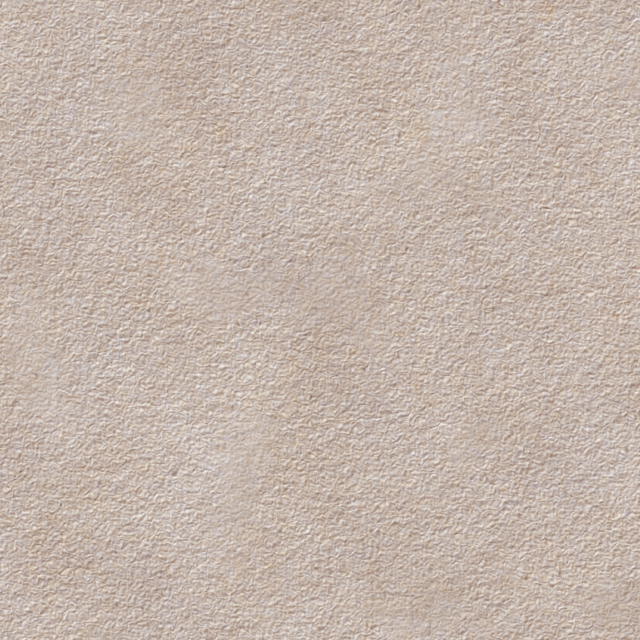
Reproduce this texture procedurally as a WebGL 1 fragment shader.

```glsl
precision highp float;
// Rough handmade pulp paper: beige crumbly relief, worn patches, faint fibres and ochre stains.

uniform vec2 u_resolution;

#define GRAIN_SCALE 112.0    // pulp lumps across the canvas
#define LIGHT_STEP 0.0028    // reach of the relief shading
#define RELIEF_GAIN 2.15     // contrast of the lumps
#define MOTTLE_GAIN 0.19     // contrast of the broad blotches
#define FIBRE_GRID 19.0      // fibre cells across the canvas
#define FIBRE_CHANCE 0.4
#define PAPER vec3(0.771, 0.713, 0.675)
#define TONE_AXIS vec3(0.170, 0.205, 0.210)
#define WARM_AXIS vec3(0.002, -0.008, -0.025)
#define FIBRE_COLOR vec3(0.56, 0.45, 0.37)
#define OCHRE_COLOR vec3(0.79, 0.67, 0.55)

float hash(vec2 p) {
  vec3 q = fract(p.xyx * vec3(0.1031, 0.1030, 0.0973));
  q += dot(q, q.yzx + 33.33);
  return fract((q.x + q.y) * q.z);
}

vec2 gradient(vec2 cell) {
  float angle = 6.2832 * hash(cell);
  return vec2(cos(angle), sin(angle));
}

float gradientNoise(vec2 p) {
  vec2 i = floor(p), f = p - i;
  vec2 u = f * f * f * (f * (f * 6.0 - 15.0) + 10.0);
  vec2 e = vec2(1.0, 0.0);
  float low = mix(dot(gradient(i), f), dot(gradient(i + e), f - e), u.x);
  float high = mix(dot(gradient(i + e.yx), f - e.yx),
                   dot(gradient(i + e.xx), f - e.xx), u.x);
  return mix(low, high, u.y);
}

// Puffy lumps with creases between them, over softer swells and fine grit.
float pulpHeight(vec2 p) {
  vec2 g = p * GRAIN_SCALE * vec2(0.92, 1.06);
  float swell = gradientNoise(g * 0.55 + 17.3);
  float lump = abs(gradientNoise(g + 41.7));
  float soft = gradientNoise(g * 1.25 + 83.1);
  float grit = gradientNoise(g * 2.0 + 129.4);
  return 0.36 * swell + 0.30 * lump + 0.32 * soft + 0.32 * grit;
}

// Short bent strands scattered one per cell; returns their coverage.
float fibres(vec2 p) {
  vec2 g = p * FIBRE_GRID;
  float blur = FIBRE_GRID / u_resolution.y;
  float cover = 0.0;
  for (int j = -1; j <= 1; j++) {
    for (int i = -1; i <= 1; i++) {
      vec2 cell = floor(g) + vec2(float(i), float(j));
      vec2 centre = cell + vec2(hash(cell + 5.2), hash(cell + 61.8));
      float angle = 6.2832 * hash(cell + 23.4);
      float c = cos(angle), s = sin(angle);
      vec2 local = mat2(c, -s, s, c) * (g - centre);
      local.y -= 3.0 * (hash(cell + 37.9) - 0.3) * local.x * local.x;
      float size = hash(cell + 92.6);
      float halfLength = mix(0.03, 0.22, size * size);
      float d = length(vec2(max(abs(local.x) - halfLength, 0.0), local.y));
      float strand = 1.0 - smoothstep(0.0, 0.02 + blur, d);
      float strength = mix(0.15, 0.5, hash(cell + 77.1));
      cover = max(cover, strand * strength * step(hash(cell + 11.5), FIBRE_CHANCE));
    }
  }
  return cover;
}

void main() {
  vec2 p = gl_FragCoord.xy / u_resolution.y;

  // Crumble the surface, then light it from the upper left.
  vec2 crumble = vec2(gradientNoise(p * 75.0 + 7.7), gradientNoise(p * 75.0 + 51.2));
  vec2 q = p + 0.004 * crumble;
  vec2 toLight = normalize(vec2(-0.5, 0.85));
  float relief = pulpHeight(q) - pulpHeight(q + toLight * LIGHT_STEP);

  // Broad blotches and worn areas where the relief is flatter.
  float blotch = gradientNoise(p * 4.5 + 3.1) + 0.7 * gradientNoise(p * 10.0 + 29.6)
               + 0.7 * gradientNoise(p * 26.0 + 64.3);
  float wear = gradientNoise(p * 6.0 + 97.2) + 0.4 * gradientNoise(p * 15.0 + 45.5);
  float roughness = mix(1.06, 0.68, smoothstep(0.10, 0.50, wear));
  float tone = RELIEF_GAIN * roughness * relief + MOTTLE_GAIN * blotch;

  // Drift between warm beige and cool pinkish grey, mostly from grain to grain.
  float warmth = 0.8 * gradientNoise(p * 6.0 + 13.9) + 1.3 * gradientNoise(p * 38.0 + 71.4)
               + 2.4 * gradientNoise(p * 110.0 + 35.8) - 0.3 * blotch;
  vec3 color = PAPER + tone * TONE_AXIS + warmth * WARM_AXIS;

  // Small dark pits, faint ochre stains and fibres.
  float pit = smoothstep(0.32, 0.60, gradientNoise(q * 95.0 + 151.3));
  color -= 0.09 * pit * vec3(0.9, 1.0, 1.05);
  float stain = smoothstep(0.44, 0.66, gradientNoise(p * 15.0 + 113.7) + 0.35 * crumble.x);
  color = mix(color, OCHRE_COLOR + tone * TONE_AXIS, 0.4 * stain);
  color = mix(color, FIBRE_COLOR, fibres(p + 0.003 * crumble));

  gl_FragColor = vec4(clamp(color, 0.0, 1.0), 1.0);
}
```
